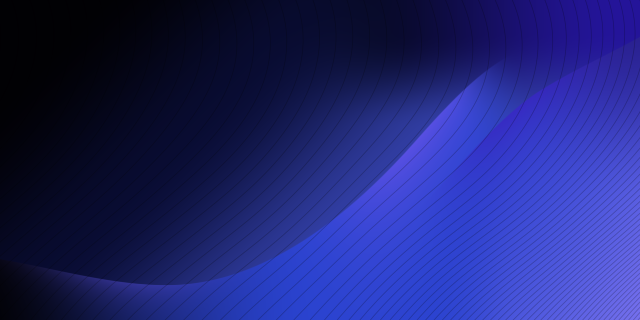
Write a WebGL 2 fragment shader that draws this background.

```glsl
#version 300 es
precision highp float;
// Two translucent blue sheets sweep up to the right over a near-black sky.
// Each crest is a chain of Hermite curves, each sheet a blend of gradients,
// and thin contour lines of a warped field are drawn over everything.

#define LINE_RATE 19.0      // contour lines per unit on the left
#define LINE_CROWDING 20.0  // extra density toward the lower right
#define LINE_WIDTH 0.0026
#define LINE_STRENGTH 0.22
#define WARP_SCALE 1.6
#define WARP_AMOUNT 0.05

uniform vec2 u_resolution;
out vec4 fragColor;

const vec3 BLACK  = vec3(0.004, 0.002, 0.015);
const vec3 NAVY   = vec3(0.035, 0.048, 0.20);
const vec3 STEEL  = vec3(0.20, 0.25, 0.66);
const vec3 INDIGO = vec3(0.14, 0.08, 0.60);
const vec3 COBALT = vec3(0.16, 0.26, 0.81);
const vec3 VIOLET = vec3(0.38, 0.32, 0.90);
const vec3 PURPLE = vec3(0.22, 0.15, 0.76);
const vec3 LILAC  = vec3(0.46, 0.44, 0.93);
const vec3 DUSK   = vec3(0.15, 0.12, 0.52);

vec2 hashGradient(vec2 cell) {
    float h = fract(sin(dot(cell, vec2(127.1, 311.7))) * 4375.85);
    return vec2(cos(6.2832 * h), sin(6.2832 * h));
}

float gradientNoise(vec2 p) {
    vec2 i = floor(p), f = fract(p);
    vec2 w = f * f * f * (f * (f * 6.0 - 15.0) + 10.0);
    vec2 e = vec2(0.0, 1.0);
    float low  = mix(dot(hashGradient(i), f),
                     dot(hashGradient(i + e.yx), f - e.yx), w.x);
    float high = mix(dot(hashGradient(i + e), f - e),
                     dot(hashGradient(i + e.yy), f - e.yy), w.x);
    return mix(low, high, w.y);
}

// Cubic between two knots (x, height, slope); straight beyond the ends.
float hermite(float x, vec3 a, vec3 b) {
    float span = b.x - a.x;
    float t = clamp((x - a.x) / span, 0.0, 1.0);
    float s = 1.0 - t;
    float y = a.y * s * s * (1.0 + 2.0 * t) + b.y * t * t * (3.0 - 2.0 * t)
            + span * t * s * (a.z * s - b.z * t);
    return y + a.z * min(x - a.x, 0.0) + b.z * max(x - b.x, 0.0);
}

float frontCrest(float x) {
    vec3 start = vec3(0.0, 0.19, -0.17), trough = vec3(0.521, 0.109, 0.0);
    vec3 rise = vec3(1.3, 0.561, 1.13), top = vec3(1.6, 0.83, 0.5);
    if (x < trough.x) return hermite(x, start, trough);
    return x < rise.x ? hermite(x, trough, rise) : hermite(x, rise, top);
}

float rightCrest(float x) {
    vec3 low = vec3(1.4, 0.445, 1.1), bend = vec3(1.69, 0.718, 0.62);
    return x < bend.x ? hermite(x, low, bend)
                      : hermite(x, bend, vec3(2.0, 0.885, 0.56));
}

float bell(float x, float center, float width) {
    float d = (x - center) / width;
    return exp(-d * d);
}

float cover(float depth) {
    float w = fwidth(depth);
    return smoothstep(-0.6 * w, 0.6 * w, depth);
}

vec3 skyColor(vec2 p) {
    float s = p.x - p.y;
    vec3 c = mix(BLACK, NAVY, smoothstep(-0.7, 0.1, s));
    c = mix(c, STEEL, smoothstep(0.0, 0.85, s));
    vec3 upper = mix(NAVY * 0.7, INDIGO, smoothstep(1.1, 1.95, p.x));
    return mix(c, upper, smoothstep(0.6, 0.9, p.y) * smoothstep(0.8, 1.3, p.x));
}

vec3 frontColor(vec2 p, float depth) {
    vec3 c = mix(BLACK, COBALT, smoothstep(-0.1, 1.0, p.x));
    float reach = mix(0.06, 0.2, smoothstep(0.6, 1.2, p.x));
    float glow = 0.85 * bell(p.x, 1.3, 0.24) + 0.4 * bell(p.x, 0.4, 0.3);
    return mix(c, VIOLET, glow * exp(-max(depth, 0.0) / reach));
}

vec3 rightColor(vec2 p, float depth) {
    float t = clamp(p.x - 0.6 * p.y - 1.0, 0.0, 1.0);
    vec3 c = mix(COBALT, LILAC, pow(t, 1.6));
    c = mix(c, PURPLE, 0.9 * exp(-max(depth, 0.0) / 0.16));
    return mix(c, DUSK, 0.85 * smoothstep(1.55, 2.0, p.x) * smoothstep(0.35, 0.95, p.y));
}

float contourLines(vec2 p, float pixel) {
    float field = p.x - 0.45 * sin(2.6 * p.y - 0.7)
                + WARP_AMOUNT * gradientNoise(p * WARP_SCALE);
    float crowd = max(field - 1.2, 0.0);
    float phase = LINE_RATE * field + LINE_CROWDING * crowd * crowd;
    float slope = max(length(vec2(dFdx(phase), dFdy(phase))) / pixel, 0.001);
    float dist = abs(fract(phase) - 0.5) / slope;
    float width = max(LINE_WIDTH, pixel);
    return min(1.0, LINE_WIDTH / pixel) * (1.0 - smoothstep(0.0, width, dist));
}

void main() {
    float pixel = 1.0 / u_resolution.y;
    // Height runs 0 to 1 and width 0 to 2.
    vec2 p = gl_FragCoord.xy / u_resolution * vec2(2.0, 1.0);

    float frontDepth = frontCrest(p.x) - p.y;
    float rightDepth = rightCrest(p.x) - p.y;
    float frontFade = 1.0 - smoothstep(1.38, 1.68, p.x + 0.5 * (p.y - 0.7));
    float rightFade = smoothstep(1.3, 1.62, p.x);

    vec3 color = skyColor(p);
    color = mix(color, frontColor(p, frontDepth), cover(frontDepth) * frontFade);
    color = mix(color, rightColor(p, rightDepth), cover(rightDepth) * rightFade);
    color *= 1.0 - LINE_STRENGTH * contourLines(p, pixel);
    fragColor = vec4(color, 1.0);
}
```
